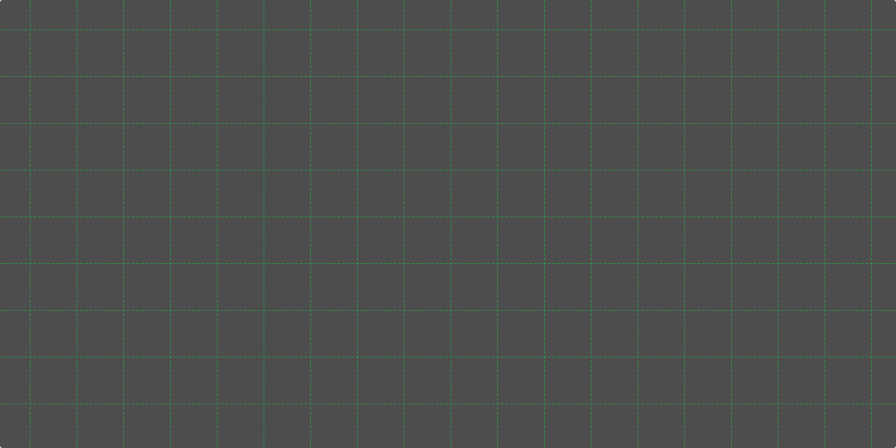
Give the GLSL for this pattern, as a WebGL 2 fragment shader.

```glsl
#version 300 es
precision highp float;
// Square grid of thin dashed green lines on a flat charcoal panel.

// Lengths are fractions of the canvas height.
#define CELL 0.10435
#define FIRST_LINE vec2(0.0674, 0.0666)
#define LINE_WIDTH 0.00176
#define DASHES_PER_CELL 10.0
#define DASH_FILL 0.67
#define CORNER_RADIUS 0.006
#define PANEL_COLOR vec3(0.302, 0.302, 0.302)
#define LINE_COLOR vec3(0.18, 0.57, 0.30)
#define OUTSIDE_COLOR vec3(0.85)

uniform vec2 u_resolution;
out vec4 fragColor;

// Running area of a unit-period pulse that is on for the given duty.
vec2 pulseArea(vec2 x, float duty) {
    return floor(x) * duty + min(fract(x), duty);
}

// Pulse averaged over one pixel, centred on whole numbers.
vec2 smoothPulse(vec2 x, float duty, float pixel) {
    vec2 start = x + 0.5 * duty - 0.5 * pixel;
    return (pulseArea(start + pixel, duty) - pulseArea(start, duty)) / pixel;
}

float roundedBox(vec2 p, vec2 halfSize, float radius) {
    vec2 q = abs(p) - halfSize + radius;
    return length(max(q, 0.0)) + min(max(q.x, q.y), 0.0) - radius;
}

void main() {
    float pixel = 1.0 / u_resolution.y;
    vec2 size = u_resolution * pixel;
    vec2 p = gl_FragCoord.xy * pixel;

    // Grid coordinates, counted from the top left.
    vec2 fromTop = vec2(p.x, 1.0 - p.y);
    vec2 grid = (fromTop - FIRST_LINE) / CELL;
    float gridPixel = pixel / CELL;

    // Each line is broken by dashes along the other axis.
    vec2 lines = smoothPulse(grid, LINE_WIDTH / CELL, gridPixel);
    vec2 dashes = smoothPulse(grid * DASHES_PER_CELL, DASH_FILL,
                              gridPixel * DASHES_PER_CELL);
    vec2 dashed = lines * dashes.yx;
    float ink = max(dashed.x, dashed.y);
    vec3 color = mix(PANEL_COLOR, LINE_COLOR, ink);

    // Slightly rounded panel corners.
    float edge = roundedBox(p - 0.5 * size, 0.5 * size, CORNER_RADIUS);
    float outside = clamp(edge / pixel + 0.5, 0.0, 1.0);
    fragColor = vec4(mix(color, OUTSIDE_COLOR, outside), 1.0);
}
```
